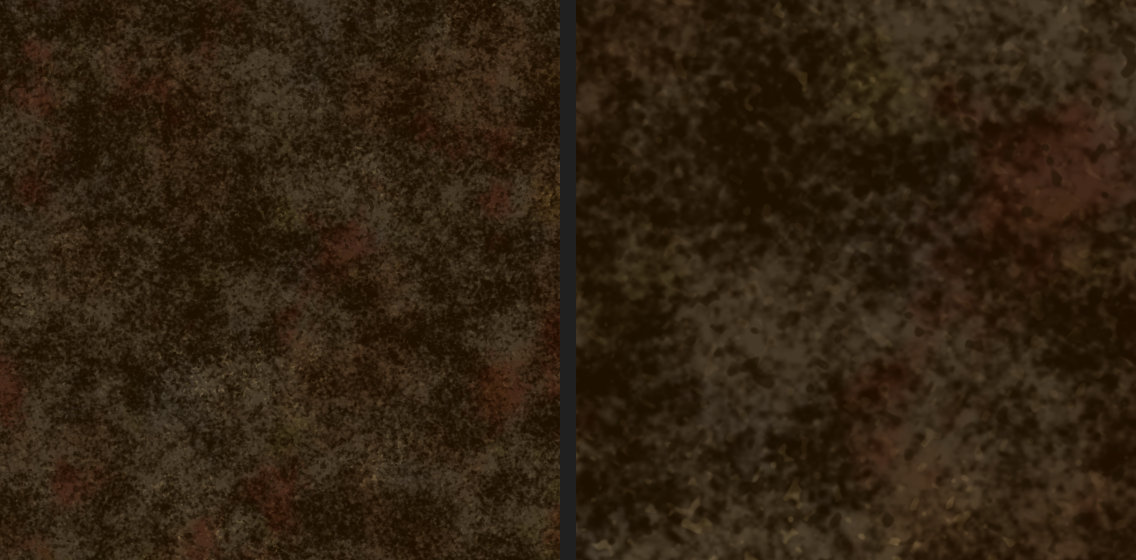
Left, the full canvas; right, a detail of the centre.
This texture is drawn by a three.js fragment shader. Its source:

```glsl
// Dark weathered earth or rusted metal: small ragged brown-black patches in a dusty
// taupe crust, with rust, olive and slate stains, dense fine grit and a few scratches.
// Rotated value-noise octaves give the crust; softer noise places the stains.
varying vec2 vUv;

float hash(vec2 p) {
  vec3 q = fract(vec3(p.xyx) * 0.1031);
  q += dot(q, q.yzx + 33.33);
  return fract((q.x + q.y) * q.z);
}

float noise(vec2 p) {
  vec2 cell = floor(p);
  vec2 f = fract(p);
  f = f * f * (3.0 - 2.0 * f);
  return mix(mix(hash(cell), hash(cell + vec2(1.0, 0.0)), f.x),
             mix(hash(cell + vec2(0.0, 1.0)), hash(cell + vec2(1.0, 1.0)), f.x), f.y);
}

// Normalised octave sum; a high gain leaves the edges ragged and grainy.
float crustNoise(vec2 p, float gain) {
  float sum = 0.0;
  float total = 0.0;
  float amp = 1.0;
  for (int i = 0; i < 6; i++) {
    sum += amp * noise(p);
    total += amp;
    amp *= gain;
    p = mat2(1.6, 1.2, -1.2, 1.6) * p + 37.7;
  }
  return sum / total;
}

// Fine grains: two turned layers hide the noise grid.
float grains(vec2 uv, float scale) {
  vec2 a = mat2(0.88, 0.47, -0.47, 0.88) * uv * scale + 300.0;
  vec2 b = mat2(0.53, -0.85, 0.85, 0.53) * uv * scale * 1.37 + 700.0;
  return 0.5 * (noise(a) + noise(b));
}

// Soft blotch mask with mottled edges.
float stain(vec2 p, float low, float high) {
  return smoothstep(low, high, crustNoise(p, 0.6));
}

// Faint short scratches at hashed places and angles.
float scratches(vec2 uv) {
  float mask = 0.0;
  for (int i = 0; i < 7; i++) {
    float id = float(i) + 1.0;
    vec2 center = vec2(hash(vec2(id, 3.0)), hash(vec2(id, 8.0)));
    float angle = 6.2832 * hash(vec2(id, 15.0));
    vec2 dir = vec2(cos(angle), sin(angle));
    vec2 d = uv - center;
    float along = dot(d, dir);
    float across = abs(dot(d, vec2(-dir.y, dir.x)) + 2.0 * along * along);
    float halfLength = 0.03 + 0.06 * hash(vec2(id, 22.0));
    mask += (1.0 - smoothstep(0.0005, 0.002, across))
          * (1.0 - smoothstep(0.4, 1.0, abs(along) / halfLength));
  }
  return mask * smoothstep(0.3, 0.7, noise(uv * 90.0));
}

void main() {
  vec2 uv = vUv;

  // Crust height: slight drift, ragged patches and strong fine grit.
  float drift = crustNoise(uv * 3.5 + 11.0, 0.5) - 0.5;
  float patches = crustNoise(uv * vec2(11.0, 12.5) + 4.0, 0.88) - 0.5;
  float grit = grains(uv, 170.0) - 0.5;
  float height = 0.46 + 0.28 * drift + 2.4 * patches + 0.95 * grit;
  float crust = smoothstep(-0.1, 1.1, height);

  vec3 soil = vec3(0.112, 0.064, 0.004);
  vec3 dust = vec3(0.277, 0.224, 0.157);
  vec3 color = mix(soil, dust, crust);

  // Stains change the hue while the crust still shows through.
  float rust = stain(uv * vec2(8.0, 7.0) + 23.0, 0.57, 0.76);
  float umber = stain(uv * 6.0 + 51.0, 0.47, 0.68);
  float olive = stain(uv * 8.0 + 87.0, 0.56, 0.76);
  float slate = stain(uv * 7.0 + 129.0, 0.58, 0.78);
  color = mix(color, color * vec3(1.06, 0.88, 0.72), 0.65 * umber);
  color = mix(color, mix(vec3(0.14, 0.05, 0.005), vec3(0.28, 0.14, 0.08), crust), 0.75 * rust);
  color = mix(color, color * vec3(1.02, 1.04, 0.65), 0.6 * olive);
  color = mix(color, color * vec3(0.92, 1.0, 1.2), 0.6 * slate);

  // Pale specks dot the soil and cluster in a few lichen-like areas.
  float speck = smoothstep(0.64, 0.82, grains(uv + 3.1, 165.0));
  float lichen = stain(uv * 6.0 + 171.0, 0.58, 0.76);
  color += vec3(0.075, 0.066, 0.045) * speck * (0.7 + 0.9 * lichen);
  color += vec3(0.03, 0.03, 0.02) * lichen * crust;

  // Dark pinholes and scratches break up the dusty surface.
  float pinhole = smoothstep(0.64, 0.82, grains(uv + 7.7, 130.0));
  color = mix(color, soil, 0.6 * pinhole);
  color += vec3(0.05, 0.047, 0.04) * scratches(uv);

  gl_FragColor = vec4(color, 1.0);
}
```
